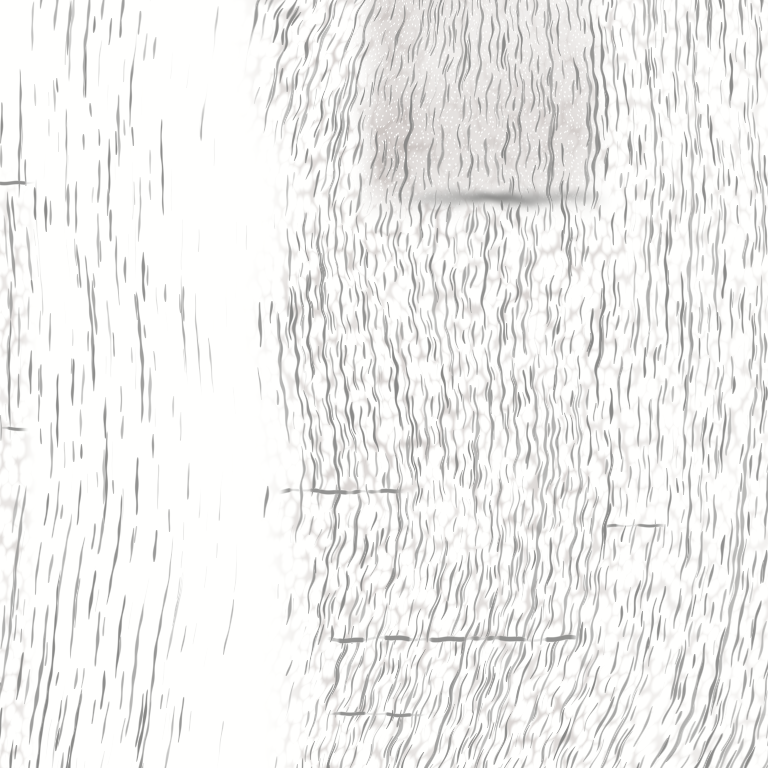
Give the GLSL for this texture, as a WebGL 1 fragment shader.

```glsl
precision highp float;

uniform vec2 u_resolution;

const vec3 PAPER = vec3(1.0, 1.0, 0.995);
const vec3 SMUDGE = vec3(0.80, 0.775, 0.765);
const vec3 INK = vec3(0.53, 0.53, 0.525);

float hash(vec2 p) {
  return fract(sin(dot(p, vec2(127.1, 311.7))) * 43758.545);
}

vec2 hash2(vec2 p) {
  return vec2(hash(p), hash(p + 57.3));
}

// Distance to the nearest scattered point
float cellular(vec2 p) {
  vec2 cell = floor(p);
  float nearest = 2.0;
  for (int j = -1; j <= 1; j++) {
    for (int i = -1; i <= 1; i++) {
      vec2 c = cell + vec2(float(i), float(j));
      nearest = min(nearest, length(c + hash2(c) - p));
    }
  }
  return nearest;
}

// Layered sines, roughly -1 to 1
float waves(vec2 p) {
  return 0.5 * sin(p.x + 1.7 * sin(p.y)) + 0.3 * sin(1.9 * p.y - 1.3 * p.x + 2.0)
       + 0.2 * sin(3.7 * p.x + 2.9 * p.y);
}

float bump(float x, float centre, float width) {
  float d = (x - centre) / width;
  return exp(-d * d);
}

float band(float x, float lo, float hi, float soft) {
  return smoothstep(lo - soft, lo + soft, x) * (1.0 - smoothstep(hi - soft, hi + soft, x));
}

// Bends the plane so that the grain runs along y
vec2 grainSpace(vec2 p, float rough) {
  float low = max(0.45 - p.y, 0.0);
  float high = max(p.y - 0.7, 0.0);
  float x = p.x + (0.2 + 0.3 * bump(p.x, 0.77, 0.24)) * low * low;
  x -= 0.5 * bump(p.x, 0.42, 0.14) * high * high;
  x += 0.014 * bump(p.x, 0.5, 0.12) * sin(8.0 * (p.y - 0.55));
  x += 0.005 * sin(9.0 * p.y + 5.0 * p.x) + 0.002 * sin(27.0 * p.y + 17.0 * p.x);
  x += rough * (0.0015 * sin(95.0 * p.y + 60.0 * p.x) + 0.0007 * sin(210.0 * p.y - 130.0 * p.x));
  return vec2(x, p.y);
}

// One tapered stroke per cell, columns shifted against each other
float strokes(vec2 p, vec2 cells, float halfWidth, float density, float seed, float blur) {
  vec2 q = p * cells;
  float column = floor(q.x);
  q.y += 7.0 * hash(vec2(column, seed));
  vec2 id = vec2(column, floor(q.y)) + seed;
  vec2 f = fract(q) - 0.5;
  vec2 r = hash2(id + 11.0);
  float span = mix(0.25, 0.5, r.x);
  float taper = sqrt(max(1.0 - pow(f.y / span, 2.0), 0.0));
  float offset = 0.45 * (r.y - 0.5) + 0.2 * (hash(id + 23.0) - 0.5) * f.y;
  float ragged = 0.85 + 0.25 * sin(170.0 * p.y + 40.0 * r.x);
  float present = smoothstep(0.0, 0.15, density - hash(id));
  float width = halfWidth * taper * ragged * mix(0.6, 1.15, r.y) * present;
  float d = abs(f.x - offset) / cells.x - width;
  float cover = 1.0 - smoothstep(-blur, blur, d);
  return cover * smoothstep(0.0, 0.4, taper) * present * mix(0.5, 1.0, hash(id + 37.0));
}

// Broken crack running across the grain
float crack(vec2 p, float from, float to, float y, float halfWidth, float blur) {
  float wander = 0.003 * waves(vec2(p.x * 55.0, y * 30.0));
  float gaps = smoothstep(-0.45, 0.1, waves(vec2(p.x * 90.0, y * 70.0)));
  float d = abs(p.y - y - wander) - halfWidth * (0.5 + 0.5 * gaps);
  return (1.0 - smoothstep(-blur, blur, d)) * band(p.x, from, to, 0.008) * (0.25 + 0.75 * gaps);
}

void main() {
  vec2 p = gl_FragCoord.xy / u_resolution;
  float blur = max(0.0011, 0.7 / u_resolution.x);

  // Where the grain is dense, rough or bare
  float edge = p.x + 0.02 * waves(p * 9.0) + 0.04 * smoothstep(0.6, 1.0, p.y);
  float core = smoothstep(0.33, 0.42, edge);
  float left = 1.0 - smoothstep(0.17, 0.3, edge);
  float rough = core * (1.0 - 0.6 * smoothstep(0.72, 0.86, p.x));
  float grain = 0.1 + 0.4 * left + 0.68 * core + 0.1 * waves(p * vec2(21.0, 13.0));
  vec2 g = grainSpace(p, 0.25 + rough);

  // Strokes from long fissures to short flecks
  float ink = strokes(g, vec2(15.0, 1.7), 0.0025, 0.6 * grain, 3.0, blur);
  ink = max(ink, strokes(g, vec2(48.0, 5.5), 0.0021, grain * (1.0 - 0.35 * rough), 17.0, blur));
  ink = max(ink, strokes(g, vec2(72.0, 13.0), 0.0019, 0.85 * grain, 41.0, blur));
  ink = max(ink, strokes(g, vec2(94.0, 27.0), 0.0015, grain * (0.4 + 0.5 * rough), 71.0, blur));

  // Cracks across the grain
  float cross = crack(p, 0.37, 0.52, 0.36, 0.0026, blur);
  cross = max(cross, crack(p, 0.43, 0.75, 0.168, 0.0030, blur));
  cross = max(cross, crack(p, 0.43, 0.55, 0.070, 0.0022, blur));
  cross = max(cross, crack(p, 0.79, 0.86, 0.315, 0.0018, blur));
  cross = max(cross, crack(p, -0.02, 0.04, 0.762, 0.0022, blur));
  cross = max(cross, crack(p, -0.02, 0.03, 0.440, 0.0020, blur));
  ink = max(ink, 0.9 * cross);

  // Warm mottling and the stained patch
  float mottle = smoothstep(0.42, 0.85, cellular(g * vec2(95.0, 52.0)));
  float fine = cellular(g * vec2(190.0, 130.0));
  float patches = 0.55 + 0.45 * waves(p * vec2(17.0, 23.0));
  float margin = (1.0 - smoothstep(0.02, 0.05, p.x)) * (1.0 - smoothstep(0.7, 0.8, p.y));
  float smudge = mottle * (0.65 * rough + 0.15 * core + 0.6 * margin) * (0.4 + 0.6 * patches);
  float stain = band(p.x + 0.012 * waves(p * 30.0), 0.48, 0.77, 0.025) * smoothstep(0.7, 0.77, p.y);
  float tone = 0.35 + 0.2 * patches + 0.3 * bump(p.x, 0.51, 0.035) + 0.3 * bump(p.y, 0.83, 0.06);
  smudge = max(smudge, stain * tone * smoothstep(0.0, 0.3, fine) * (0.75 + 0.35 * mottle));
  float bar = bump(p.y + 0.004 * waves(p * 50.0), 0.742, 0.009) * band(p.x, 0.54, 0.77, 0.03);
  bar *= 0.4 + 0.5 * bump(p.x, 0.65, 0.05);

  vec3 colour = mix(PAPER, SMUDGE, clamp(smudge, 0.0, 1.0));
  colour = mix(colour, INK, clamp(max(ink, bar), 0.0, 1.0));
  gl_FragColor = vec4(colour, 1.0);
}
```
